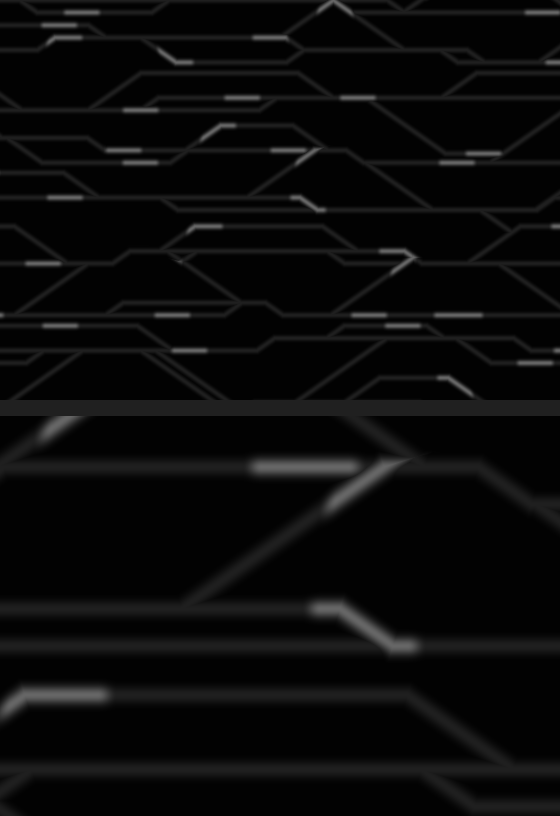
Top, the full canvas; bottom, a detail of the centre.
Reproduce this pattern procedurally as a WebGL 2 fragment shader.

```glsl
#version 300 es
precision highp float;

// Dim circuit-like traces on black, with short bright dashes along them.
// Rows of stepped trunk lines are joined by trapezoid branches; each branch is
// a signed field, clipped by its neighbours so that lines meet and never cross.

uniform vec2 u_resolution;
out vec4 fragColor;

const float ROW_GAP = 0.125;  // spacing of trunks, in canvas heights
const float LEVEL = 0.031;    // smallest vertical step of a line
const float SLOPE = 0.7;      // rise of every diagonal

vec3 hash(float cell, float row, float seed) {
    vec3 p = vec3(cell, row, seed);
    vec3 mixed = vec3(dot(p, vec3(127.1, 311.7, 74.7)),
                      dot(p, vec3(269.5, 183.3, 246.1)),
                      dot(p, vec3(113.5, 271.9, 124.6)));
    return fract(sin(mixed) * 43758.5);
}

// Splits x into cells; returns the cell index and the centred local position.
vec2 splitCells(float x, float width, float row, float seed) {
    float t = x / width + hash(3.0, row, seed).x;
    return vec2(floor(t), (fract(t) - 0.5) * width);
}

// Signed field, negative inside a trapezoid standing on y = 0.
float trapezoid(vec2 p, float halfLength, float height) {
    float ramp = SLOPE * (halfLength - abs(p.x));
    return max(p.y - height, (p.y - ramp) * inversesqrt(1.0 + SLOPE * SLOPE));
}

float dash(float x) {
    return 1.0 - smoothstep(0.036, 0.052, abs(x));
}

float baseHeight(float row) {
    return ROW_GAP * (row + 0.12 * (hash(7.0, row, 1.0).y - 0.5));
}

// Field of a trunk, negative below it; it steps up or down now and then.
float trunk(vec2 p, float row) {
    vec2 cell = splitCells(p.x, 1.2, row, 2.0);
    vec3 rnd = hash(cell.x, row, 3.0);
    float side = rnd.x < 0.5 ? 1.0 : -1.0;
    vec2 q = vec2(cell.y + 0.16 * (rnd.y - 0.5), side * (p.y - baseHeight(row)));
    float height = LEVEL * step(0.25, fract(rnd.x * 7.0));
    return side * min(q.y, trapezoid(q, mix(0.2, 0.5, rnd.z), height));
}

float trunkDash(float x, float row) {
    vec2 cell = splitCells(x, 0.62, row, 4.0);
    vec3 rnd = hash(cell.x, row, 5.0);
    return dash(cell.y + 0.45 * (rnd.x - 0.5)) * step(0.2, rnd.y);
}

// One branch per cell: its field in x, its dash strength in y.
vec2 branch(vec2 p, float row, float seed, float commonLevel, float rareLevel) {
    vec2 cell = splitCells(p.x, 0.8, row, seed);
    vec3 rnd = hash(cell.x, row, seed + 1.0);
    vec3 dashRnd = hash(cell.x, row, seed + 2.0);
    float x = cell.y + 0.12 * (rnd.x - 0.5);
    float halfLength = mix(0.17, 0.29, rnd.y);
    float height = LEVEL * (rnd.z < 0.72 ? commonLevel : rareLevel);
    float lit = dash(x + 1.6 * halfLength * (dashRnd.x - 0.5)) * step(0.25, dashRnd.y);
    return vec2(trapezoid(vec2(x, p.y), halfLength, height), lit);
}

// Soft stroke, brighter where a dash lies on it.
float stroke(float dist, float lit) {
    float falloff = dist / 0.0075;
    return mix(0.122, 0.4, lit) * exp(-falloff * falloff);
}

void main() {
    vec2 p = gl_FragCoord.xy / u_resolution.y;
    float homeRow = floor(p.y / ROW_GAP);
    float light = 0.0;

    for (int k = -1; k <= 1; k++) {
        float row = homeRow + float(k);
        float lower = trunk(p, row);
        float upper = trunk(p, row + 1.0);

        // Branches rise from the lower trunk and hang from the upper one.
        vec2 rising = branch(vec2(p.x, p.y - baseHeight(row)), row, 10.0, 2.0, 5.0);
        vec2 hanging = branch(vec2(p.x, baseHeight(row + 1.0) - p.y), row, 20.0, 1.0, 4.5);
        float floorField = min(lower, rising.x);
        float risingDist = max(abs(rising.x), max(-lower, upper));
        float hangingDist = max(abs(hanging.x), max(-floorField, upper));

        light = max(light, stroke(lower, trunkDash(p.x, row)));
        light = max(light, stroke(risingDist, rising.y));
        light = max(light, stroke(hangingDist, hanging.y));
    }

    fragColor = vec4(vec3(max(light, 0.006)), 1.0);
}
```
